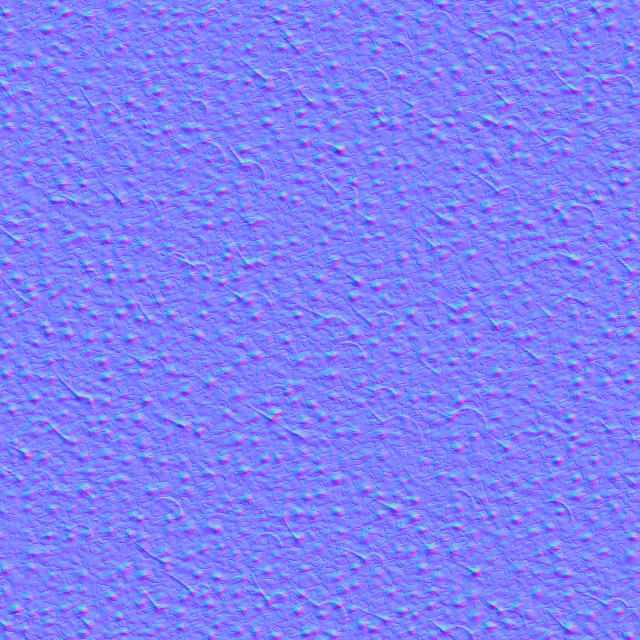
A Shadertoy shader for this texture map:

```glsl
const float TAU = 6.2831853;
const float SLOPE_STEP = 0.0008;                // sampling distance for the normal
const float BUMP_CELLS = 33.0;
const float BUMP_RADIUS = 0.0044;
const float BUMP_HEIGHT = 0.0048;
const float BUMP_SHARE = 0.92;
const float BUMP_JITTER = 0.74;
const vec2  BUMP_STRETCH = vec2(0.88, 1.1);
const float LEAN = 0.14;                        // shear of bumps and grain
const vec2  GRAIN_SCALE = vec2(74.0, 118.0);
const float GRAIN_HEIGHT = 0.0016;
const float GRAIN_TURN = 0.6;                   // rotation between grain layers
const float CREASE_HEIGHT = 0.0007;
const float CURL_CELLS = 11.0;
const float TAIL_SHARE = 0.7;
const float TAIL_ANGLE = -0.6;
const float TAIL_HEIGHT = 0.0021;
const float ARC_SHARE = 0.75;
const float ARC_START = 2.6;
const float ARC_HEIGHT = 0.0013;
const float LINE_WIDTH = 0.0018;

vec3 hash3(vec2 cell, float seed) {
    vec3 p = fract(vec3(cell.xyx + seed) * vec3(0.1031, 0.1030, 0.0973));
    p += dot(p, p.yxz + 33.33);
    return fract((p.xxy + p.yzz) * p.zyx);
}

float valueNoise(vec2 p, float seed) {
    vec2 i = floor(p), f = fract(p);
    f = f * f * (3.0 - 2.0 * f);
    float low = mix(hash3(i, seed).x, hash3(i + vec2(1, 0), seed).x, f.x);
    float high = mix(hash3(i + vec2(0, 1), seed).x, hash3(i + vec2(1, 1), seed).x, f.x);
    return mix(low, high, f.y);
}

vec2 direction(float angle) { return vec2(cos(angle), sin(angle)); }

float bell(float x) { return exp(-x * x); }

// Round grain, slightly wider than tall
float bump(vec2 d, float radius) {
    d.y -= LEAN * d.x;
    d *= BUMP_STRETCH / radius;
    return exp(-0.5 * dot(d, d));
}

// Wrinkled base: noise layers in turned directions plus warped creases
float grain(vec2 p) {
    float h = 0.0, height = GRAIN_HEIGHT, scale = 1.0;
    vec2 warp = vec2(0.0);
    for (int i = 0; i < 3; i++) {
        vec2 axis = direction(GRAIN_TURN * (float(i) - 0.7));
        vec2 q = vec2(dot(p, axis), dot(p, vec2(-axis.y, axis.x)));
        float n = valueNoise(q * GRAIN_SCALE * scale, 3.7 + 19.3 * float(i));
        h += height * n;
        warp += n * axis;
        height *= 0.62;
        scale *= 1.5;
    }
    vec2 q = vec2(p.x + 0.3 * p.y, p.y - 0.3 * p.x) * GRAIN_SCALE * 1.3 + 0.7 * warp;
    float crease = abs(2.0 * valueNoise(q, 71.3) - 1.0);
    return h + CREASE_HEIGHT * smoothstep(0.0, 0.45, crease);
}

// Straight or slightly bent ridge that grows toward its head
float tail(vec2 d, vec3 rnd) {
    vec2 dir = direction(TAIL_ANGLE + 0.5 * (rnd.x - 0.5));
    float along = dot(d, dir);
    float across = dot(d, vec2(-dir.y, dir.x)) + 9.0 * (rnd.y - 0.5) * along * along;
    float t = clamp(-along / mix(0.03, 0.085, rnd.z), 0.0, 1.0);
    float width = LINE_WIDTH * mix(1.8, 0.8, sqrt(t));
    float fade = (1.0 - t) * mix(1.0, 0.5, t) * smoothstep(0.003, -0.003, along);
    return TAIL_HEIGHT * fade * bell(across / width);
}

// Clockwise curl with a soft inner and a crisp outer flank
float arc(vec2 d, vec3 rnd) {
    float radius = mix(0.012, 0.034, rnd.x);
    float start = ARC_START + 1.2 * (fract(rnd.z * 7.0) - 0.5);
    vec2 q = d + radius * direction(start);
    float s = mod(start - atan(q.y, q.x), TAU) / mix(2.2, 4.8, rnd.y);
    float offset = length(q) - radius;
    float width = LINE_WIDTH * (offset < 0.0 ? 2.0 : 1.0);
    float fade = smoothstep(0.0, 0.12, s) * smoothstep(1.0, 0.4, s);
    return ARC_HEIGHT * mix(0.45, 1.15, rnd.z) * fade * bell(offset / width);
}

float surfaceHeight(vec2 p) {
    float h = grain(p);
    vec2 bumpCell = floor(p * BUMP_CELLS), curlCell = floor(p * CURL_CELLS);
    for (int y = -1; y <= 1; y++)
    for (int x = -1; x <= 1; x++) {
        // Scattered small bumps
        vec2 cell = bumpCell + vec2(x, y);
        vec3 rnd = hash3(cell, 11.1);
        vec3 kind = hash3(cell, 67.9);
        vec2 d = p - (cell + 0.5 + BUMP_JITTER * (rnd.xy - 0.5)) / BUMP_CELLS;
        float size = mix(0.8, 1.1, kind.x);
        h += step(kind.y, BUMP_SHARE) * BUMP_HEIGHT * mix(0.3, 1.0, rnd.z)
           * bump(d, BUMP_RADIUS * size);

        // Larger heads with tails and curls
        cell = curlCell + vec2(x, y);
        rnd = hash3(cell, 23.5);
        kind = hash3(cell, 89.2);
        d = p - (cell + 0.1 + 0.8 * rnd.xy) / CURL_CELLS;
        float hasTail = step(kind.x, TAIL_SHARE) * mix(0.5, 1.1, kind.z);
        h += hasTail * (tail(d, hash3(cell, 131.7))
           + 0.7 * BUMP_HEIGHT * bump(d, BUMP_RADIUS));
        h += step(kind.y, ARC_SHARE) * arc(d, hash3(cell, 173.3));
    }
    return h;
}

void mainImage(out vec4 fragColor, in vec2 fragCoord) {
    vec2 p = fragCoord / iResolution.y;
    vec2 e = vec2(SLOPE_STEP, 0.0);

    // Surface slope encoded as a tangent-space normal
    vec2 slope = vec2(surfaceHeight(p + e.xy) - surfaceHeight(p - e.xy),
                      surfaceHeight(p + e.yx) - surfaceHeight(p - e.yx)) / (2.0 * SLOPE_STEP);
    vec3 normal = normalize(vec3(-slope, 1.0));
    fragColor = vec4(0.5 + 0.5 * normal, 1.0);
}
```
